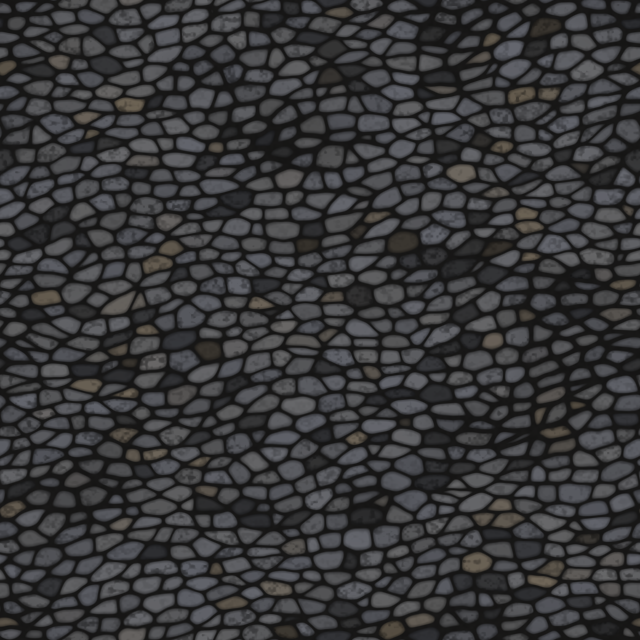
Give the GLSL for this texture, as a Shadertoy shader.

```glsl
const vec2 GRID = vec2(24.0, 42.0);     // pebble columns and rows
const float SHEAR = 4.0;                // rows climbed across the canvas, even
const vec2 JITTER = vec2(0.88, 0.64);
const float SIZE_SPREAD = 0.28;         // variation of pebble sizes
const float ROUNDING = 0.0025;          // corner softness
const vec2 EDGE = vec2(0.0002, 0.0031); // gap to pebble transition
const vec2 DOME = vec2(0.0010, 0.0070); // rim to crown transition
const float DARK_SHARE = 0.13;
const vec3 GAP_COLOR = vec3(0.088, 0.086, 0.084);
const vec3 RIM_COLOR = vec3(0.238, 0.238, 0.240);
const vec3 CROWN_COLOR = vec3(0.370, 0.370, 0.373);
const vec3 COOL_TINT = vec3(0.95, 0.98, 1.08);
const vec3 WARM_TINT = vec3(1.10, 1.00, 0.84);
const float TAU = 6.28318;
const mat2 TO_GRID = mat2(GRID.x, -SHEAR, 0.0, GRID.y);

vec3 hash3(vec2 p) {
    vec3 h = fract(p.xyx * vec3(0.1031, 0.1030, 0.0973));
    h += dot(h, h.yxz + 33.33);
    return fract((h.xxy + h.yzz) * h.zyx);
}

// Value noise wrapping after a whole number of cells
float noise(vec2 uv, vec2 cells) {
    vec2 p = uv * cells;
    vec2 i = floor(p);
    vec2 f = p - i;
    f = f * f * (3.0 - 2.0 * f);
    vec2 a = mod(i, cells);
    vec2 b = mod(i + 1.0, cells);
    vec2 seed = cells + 7.0;
    return mix(mix(hash3(a + seed).x, hash3(vec2(b.x, a.y) + seed).x, f.x),
               mix(hash3(vec2(a.x, b.y) + seed).x, hash3(b + seed).x, f.x), f.y);
}

// Sheared lattice index reduced to its repeating range
vec2 wrapCell(vec2 cell) {
    cell -= floor(cell.x / GRID.x) * vec2(GRID.x, -SHEAR);
    return vec2(cell.x, mod(cell.y, GRID.y));
}

// Pebble centre in xy, size weight in z
vec3 pebbleSite(vec2 cell) {
    vec3 h = hash3(wrapCell(cell) + 3.0);
    vec2 brick = vec2(0.5 * mod(cell.y, 2.0), 0.0);
    return vec3(cell + brick + 0.5 + JITTER * (h.xy - 0.5), SIZE_SPREAD * h.z);
}

float power(vec2 q, vec3 site) {
    vec2 d = q - site.xy;
    return dot(d, d) - site.z;
}

// Rounded distance to the pebble border; also returns the pebble index
float pebbleDistance(vec2 q, out vec2 owner) {
    float best = 1e5;
    vec2 base = floor(q);
    owner = base;
    for (int y = -2; y <= 2; y++)
    for (int x = -2; x <= 2; x++) {
        vec2 cell = base + vec2(x, y);
        float d = power(q, pebbleSite(cell));
        if (d < best) { best = d; owner = cell; }
    }
    vec3 own = pebbleSite(owner);
    float sum = 0.0;
    for (int y = -2; y <= 2; y++)
    for (int x = -2; x <= 2; x++) {
        if (x == 0 && y == 0) continue;
        vec3 other = pebbleSite(owner + vec2(x, y));
        vec2 slope = 2.0 * (own.xy - other.xy) * TO_GRID;
        float border = (power(q, other) - best) / max(length(slope), 1.0);
        sum += exp(-border / ROUNDING);
    }
    return -ROUNDING * log(max(sum, 1e-9));
}

void mainImage(out vec4 fragColor, in vec2 fragCoord) {
    vec2 uv = fragCoord / iResolution.xy;

    // Wandering rows and uneven outlines
    vec2 p = uv;
    p.y += 0.008 * sin(TAU * (2.0 * uv.x + 2.0 * uv.y));
    p.y += 0.004 * sin(TAU * (4.0 * uv.x - 3.0 * uv.y) + 1.3);
    p.x += 0.006 * sin(TAU * (3.0 * uv.y + uv.x));
    p += 0.003 * (vec2(noise(uv, vec2(54.0)), noise(uv, vec2(61.0))) - 0.5);

    vec2 owner;
    float d = pebbleDistance(TO_GRID * p, owner);
    vec3 traits = hash3(wrapCell(owner) + 91.0);
    vec3 extra = hash3(wrapCell(owner) + 157.0);

    // Sparse, darker patches
    float patchy = noise(uv, vec2(7.0, 9.0));
    d -= 0.0016 * smoothstep(0.55, 0.95, patchy) + 0.0008 * (extra.x - 0.5);

    // Stone surface: domed shade, mottling and tint
    float coarse = noise(uv, vec2(110.0, 130.0));
    float fine = noise(uv, vec2(240.0, 260.0));
    float mottle = 0.6 * coarse + 0.4 * fine;
    float tone = mix(0.88, 1.10, traits.x);
    tone *= mix(1.0, 0.55, step(traits.y, DARK_SHARE));
    tone *= 1.0 - mix(0.06, 0.38, extra.y * extra.y) * smoothstep(0.42, 0.85, mottle);
    tone *= 1.0 - 0.10 * smoothstep(0.5, 0.9, patchy);
    vec3 stone = mix(RIM_COLOR, CROWN_COLOR, smoothstep(DOME.x, DOME.y, d)) * tone;
    stone *= mix(vec3(1.0), COOL_TINT, 0.7 * traits.z);
    stone *= mix(vec3(1.0), WARM_TINT, smoothstep(0.88, 0.98, extra.z));

    // Gaps between the stones
    vec3 gap = GAP_COLOR * (0.88 + 0.24 * mottle);
    vec3 color = mix(gap, stone, smoothstep(EDGE.x, EDGE.y, d));
    fragColor = vec4(color, 1.0);
}
```
